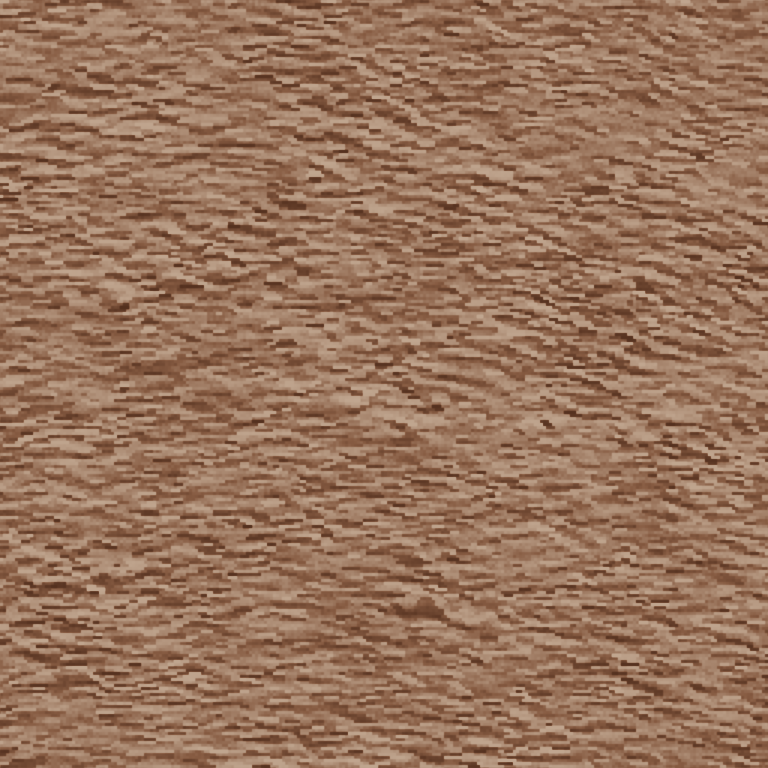
Give the GLSL for this texture, as a Shadertoy shader.

```glsl
// Rough brown surface of short, stepped horizontal dashes lit from above.
#define GRID 256.0                  // weave cells per canvas height
#define BLOCK 12.0                  // cells per block, split into equal dashes
#define FINE_FREQ vec2(56.0, 172.0) // thin dashes
#define MID_FREQ vec2(32.0, 88.0)   // broader ridges
#define LIGHT_STEP vec2(0.0015, 0.0045)
#define RELIEF_GAIN 3.7
#define PATCH_GAIN 0.8
#define GRAIN_GAIN 0.45
#define DARK vec3(0.33, 0.19, 0.12)
#define MIDDLE vec3(0.53, 0.36, 0.26)
#define LIGHT vec3(0.73, 0.62, 0.53)

float hash(vec2 p) {
    return fract(sin(dot(p, vec2(127.1, 311.7))) * 43758.5453);
}

float valueNoise(vec2 p) {
    vec2 cell = floor(p);
    vec2 f = fract(p);
    f = f * f * (3.0 - 2.0 * f);
    float low = mix(hash(cell), hash(cell + vec2(1.0, 0.0)), f.x);
    float high = mix(hash(cell + vec2(0.0, 1.0)), hash(cell + vec2(1.0)), f.x);
    return mix(low, high, f.y);
}

// Bends the ridges: rising at the left, falling at the right, wrinkled between.
vec2 bend(vec2 p) {
    float sweep = 0.18 * p.x * p.x - 0.1 * p.x;
    float wave = 0.022 * valueNoise(p * 8.0 + 3.7);
    float wrinkle = 0.014 * valueNoise(p * vec2(34.0, 30.0) + 41.3);
    return p + vec2(0.0, sweep + wave + wrinkle);
}

float ridgeHeight(vec2 p) {
    return valueNoise(p * FINE_FREQ + 17.0) + 0.7 * valueNoise(p * MID_FREQ + 71.0);
}

// Moves a cell to the centre of its dash: rows are cut into runs of 2 to 6 cells.
vec2 dashCentre(vec2 cell) {
    float shift = floor(BLOCK * hash(vec2(cell.y, 3.0)));
    float x = cell.x + 0.5 + shift;
    float block = floor(x / BLOCK);
    float run = BLOCK / (2.0 + floor(4.0 * hash(vec2(block, cell.y))));
    return vec2((floor(x / run) + 0.5) * run - shift, cell.y + 0.5);
}

// Tone of one weave cell, about zero mean and unit spread.
float cellTone(vec2 cell) {
    vec2 p = dashCentre(cell) / GRID;
    vec2 q = bend(p);
    float relief = ridgeHeight(q + LIGHT_STEP) - ridgeHeight(q);
    float roughness = mix(0.65, 1.35, valueNoise(p * vec2(11.0, 16.0) + 90.0));
    float stain = valueNoise(p * vec2(14.0, 26.0) + 23.0) - 0.5;
    float grain = hash(cell + 5.0) - 0.5;
    return RELIEF_GAIN * roughness * relief + PATCH_GAIN * stain + GRAIN_GAIN * grain;
}

// Blends neighbouring cells over a narrow seam.
float wovenTone(vec2 p) {
    vec2 g = p * GRID - 0.5;
    vec2 cell = floor(g);
    vec2 f = smoothstep(0.12, 0.88, fract(g));
    float low = mix(cellTone(cell), cellTone(cell + vec2(1.0, 0.0)), f.x);
    float high = mix(cellTone(cell + vec2(0.0, 1.0)), cellTone(cell + vec2(1.0)), f.x);
    return mix(low, high, f.y);
}

// Brown ramp, steered by its red level.
vec3 brownRamp(float red) {
    float t = (red - DARK.r) / (MIDDLE.r - DARK.r);
    return t < 1.0 ? mix(DARK, MIDDLE, t) : mix(MIDDLE, LIGHT, t - 1.0);
}

void mainImage(out vec4 fragColor, in vec2 fragCoord) {
    vec2 p = fragCoord / iResolution.y;

    // Soft limit on the extremes.
    float tone = 1.9 * tanh(wovenTone(p) / 1.75);

    // The squared term deepens shadows and holds back highlights.
    float red = 0.61 + 0.115 * tone - 0.02 * tone * tone;
    fragColor = vec4(clamp(brownRamp(red), 0.0, 1.0), 1.0);
}
```
